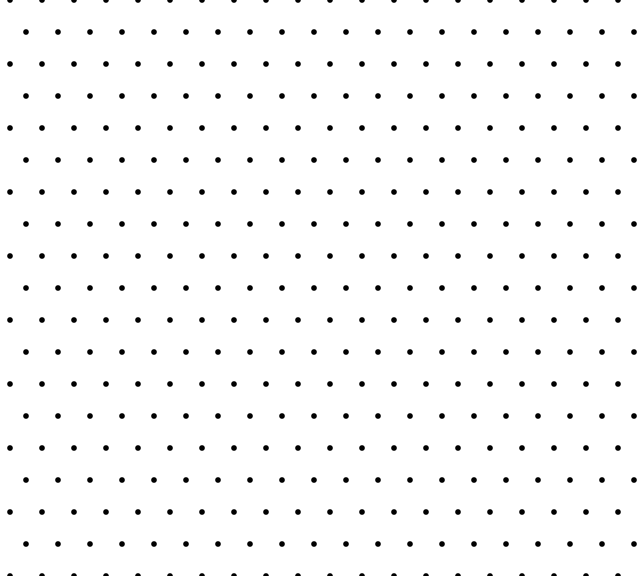
Reproduce this pattern procedurally as a WebGL 1 fragment shader.

```glsl
precision highp float;

uniform vec2 u_resolution;

const vec2 GRID = vec2(20.0, 18.0);   // dots across, rows down (even, so it tiles)
const float FIRST_DOT = 0.3125;       // x of the first dot, in cells
const float DOT_RADIUS = 0.087;       // in cells
const vec3 PAPER = vec3(1.0);
const vec3 INK = vec3(0.0);

// Offset from the nearest dot centre; odd rows shift by half a cell.
vec2 staggeredOffset(vec2 p, float firstDot) {
  float row = floor(p.y + 0.5);
  float shift = firstDot + 0.5 * mod(row, 2.0);
  return vec2(fract(p.x - shift + 0.5) - 0.5, p.y - row);
}

// Coverage of a disc with an edge one pixel wide.
float disc(vec2 offset, float radius, float pixel) {
  return clamp(0.5 + (radius - length(offset)) / pixel, 0.0, 1.0);
}

void main() {
  vec2 cellPos = gl_FragCoord.xy / u_resolution * GRID;
  float pixel = GRID.y / u_resolution.y;

  vec2 offset = staggeredOffset(cellPos, FIRST_DOT);
  float ink = disc(offset, DOT_RADIUS, pixel);

  gl_FragColor = vec4(mix(PAPER, INK, ink), 1.0);
}
```
